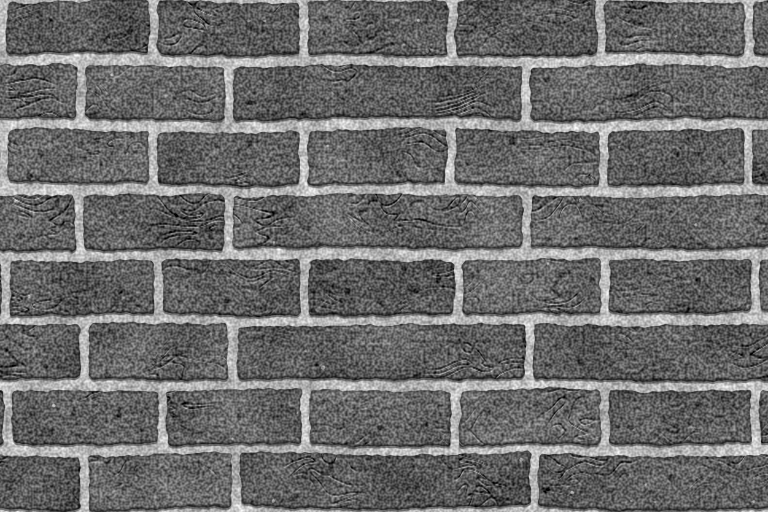
A WebGL 2 fragment shader for this texture:

```glsl
#version 300 es
precision highp float;

uniform vec2 u_resolution;
out vec4 outColor;

const float ROW_PITCH = 0.1265;
const float COLUMN_PITCH = 0.291;
const float CORNER = 0.008;

struct Brick {
  float dist;   // signed distance, negative inside
  float height; // vertical position relative to the brick center
  vec2 id;
};

float hash(vec2 p) {
  vec3 q = fract(p.xyx * vec3(0.1031, 0.1030, 0.0973));
  q += dot(q, q.yzx + 33.33);
  return fract((q.x + q.y) * q.z);
}

float cornerSlope(vec2 cell, vec2 offset) {
  float angle = 6.2832 * hash(cell);
  return dot(vec2(cos(angle), sin(angle)), offset);
}

// Gradient noise centered on zero
float noise(vec2 p) {
  vec2 i = floor(p), f = p - i;
  vec2 w = f * f * f * (f * (f * 6.0 - 15.0) + 10.0);
  vec2 e = vec2(1.0, 0.0);
  float low = mix(cornerSlope(i, f), cornerSlope(i + e.xy, f - e.xy), w.x);
  float high = mix(cornerSlope(i + e.yx, f - e.yx), cornerSlope(i + e.xx, f - e.xx), w.x);
  return mix(low, high, w.y);
}

float roundedBox(vec2 p, vec2 halfSize, float radius) {
  vec2 q = abs(p) - halfSize + radius;
  return length(max(q, 0.0)) + min(max(q.x, q.y), 0.0) - radius;
}

float rowStart(float row) {
  return (mod(row, 2.0) < 0.5 ? 0.0156 : 0.16) + 0.0022 * (row - 3.5);
}

float jointX(float column, float row) {
  float jitter = 0.012 * (hash(vec2(column, row) + 20.0) - 0.5);
  return rowStart(row) + COLUMN_PITCH * column + jitter;
}

vec2 roughen(vec2 p) {
  vec2 wobble = vec2(noise(p * 22.0), noise(p * 22.0 + 40.0)) * 0.0055;
  vec2 chips = vec2(noise(p * 75.0 + 7.0), noise(p * 75.0 + 90.0)) * 0.0035;
  return p + wobble + chips + vec2(0.0, 0.010 * noise(p * 3.5));
}

// Rows of short bricks alternate with rows that end in long ones
Brick brickAt(vec2 p) {
  p = roughen(p);
  float row = floor((1.0 - p.y + 0.0088) / ROW_PITCH);
  float column = round((p.x - rowStart(row)) / COLUMN_PITCH);
  if (p.x < jointX(column, row)) column -= 1.0;
  float span = 1.0;
  if (mod(row, 2.0) > 0.5 && column >= 1.0) {
    column = 1.0 + 2.0 * floor((column - 1.0) / 2.0);
    span = 2.0;
  }
  vec2 id = vec2(column, row);
  float left = jointX(column, row), right = jointX(column + span, row);
  float centerY = 1.0088 - (row + 0.5) * ROW_PITCH + 0.004 * (hash(id + 61.0) - 0.5);
  vec2 local = p - vec2(0.5 * (left + right), centerY);
  vec2 halfSize = vec2(0.5 * (right - left) - 0.0088, 0.0525 + 0.003 * (hash(id + 83.0) - 0.5));
  return Brick(roundedBox(local, halfSize, CORNER), local.y, id);
}

// Thin wavy folds running mostly along the brick
float crease(vec2 q) {
  vec2 bend = vec2(1.5 * noise(q * 9.0), 2.5 * noise(q * 12.0 + 5.0));
  float fold = abs(noise(q * vec2(14.0, 48.0) + bend));
  return (1.0 - smoothstep(0.0, 0.10, fold)) * smoothstep(0.0, 0.35, noise(q * 7.0 + 3.0));
}

float surface(vec2 q) {
  return 0.6 * noise(q * 38.0) + 0.4 * noise(q * 80.0) - 0.7 * crease(q);
}

float brickTone(vec2 p, Brick brick, float grain) {
  vec2 q = p + brick.id * vec2(3.7, 5.3);
  vec2 stepUp = vec2(0.0, 0.002);
  float relief = surface(q - stepUp) - surface(q + stepUp);
  float tone = 0.375 + 0.06 * (hash(brick.id + 11.0) - 0.5) + 0.12 * noise(q * 10.0);
  tone += 0.26 * relief + 0.30 * grain - 0.11 * crease(q);
  tone -= 0.16 * smoothstep(0.36, 0.55, noise(q * 45.0 + 17.0)); // pits
  tone += 0.25 * smoothstep(0.50, 0.62, noise(q * 62.0 + 29.0)); // pale specks
  // Edges darken, most of all along the underside
  float underside = smoothstep(0.035, 0.052, -brick.height);
  return tone * mix(0.68 - 0.3 * underside, 1.0, smoothstep(0.0, 0.007, -brick.dist));
}

float mortarTone(vec2 p, float shadow, float grain) {
  float tone = 0.73 + 0.14 * noise(p * 14.0) + 0.14 * noise(p * 60.0) + 0.24 * grain;
  return tone * (1.0 - 0.45 * shadow);
}

void main() {
  vec2 p = gl_FragCoord.xy / u_resolution.y;
  float softness = 0.8 / u_resolution.y;
  float grain = noise(p * 190.0) + 0.5 * noise(p * 110.0 + 50.0);
  Brick brick = brickAt(p);
  float shadow = 1.0 - smoothstep(-0.002, 0.002, brickAt(p + vec2(0.0, 0.004)).dist);
  float mortar = mortarTone(p, shadow * step(brick.height, 0.0), grain);
  float inMortar = smoothstep(-softness, softness, brick.dist);
  float tone = mix(brickTone(p, brick, grain), mortar, inMortar);
  outColor = vec4(vec3(clamp(tone, 0.0, 1.0)), 1.0);
}
```
